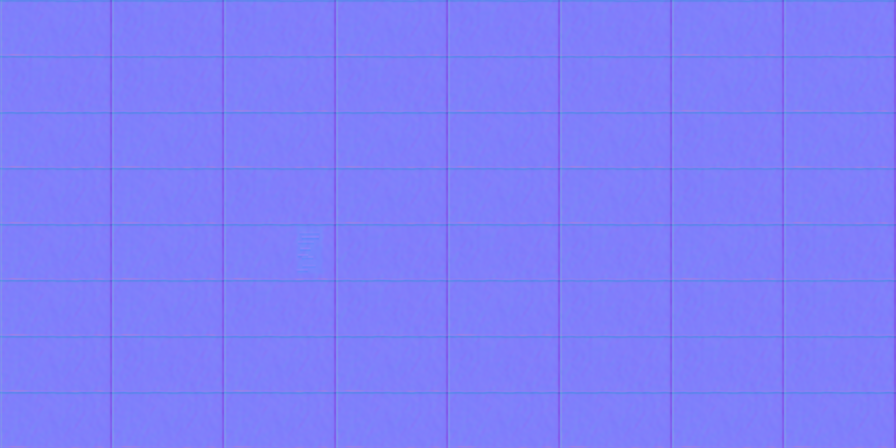
Give the GLSL for this texture map, as a WebGL 1 fragment shader.

```glsl
precision highp float;
// Tangent-space normal map of an 8 by 8 grid of plain, finely grained tiles.
// Thin grooves tilt the normal along the joints, slanted noise local to each
// tile gives the grain, and one tile carries a worn patch of scratches.

uniform vec2 u_resolution;

const vec2 GRID = vec2(8.0, 8.0);
const vec2 SPAN = vec2(512.0, 256.0);   // canvas size in design units
const vec2 TILE = SPAN / GRID;
const vec2 WORN_TILE = vec2(2.0, 3.0);
const float WRAP = 32.0;                // lattice period of the noise
const vec3 FLAT_NORMAL = vec3(0.502, 0.498, 0.985);

float hash(vec2 p) {
  return fract(sin(dot(p, vec2(127.1, 311.7))) * 43758.547);
}

// Value noise that repeats every WRAP cells on both axes.
float wrapNoise(vec2 p) {
  vec2 cell = floor(p);
  vec2 f = fract(p);
  f = f * f * (3.0 - 2.0 * f);
  vec2 a = mod(cell, WRAP);
  vec2 b = mod(cell + 1.0, WRAP);
  return mix(mix(hash(a), hash(vec2(b.x, a.y)), f.x),
             mix(hash(vec2(a.x, b.y)), hash(b), f.x), f.y);
}

// Soft stripe around a centre line.
float band(float d, float centre, float width) {
  float t = (d - centre) / width;
  return exp(-t * t);
}

// Two tile patterns alternate irregularly over the grid.
float variant(vec2 tile) {
  return step(0.65, hash(mod(tile, GRID) + 4.0));
}

// Short slanted creases; p is in design units inside one tile.
float grainHeight(vec2 p, float seed) {
  vec2 crease = vec2(0.38 * p.x - 0.24 * p.y, 0.14 * p.x + 0.22 * p.y);
  return wrapNoise(crease + seed * vec2(11.0, 5.0)) + 0.4 * wrapNoise(p * 0.47 + seed * 7.0);
}

vec2 grainSlope(vec2 p, float seed) {
  vec2 e = vec2(0.6, 0.0);
  float dx = grainHeight(p + e.xy, seed) - grainHeight(p - e.xy, seed);
  float dy = grainHeight(p + e.yx, seed) - grainHeight(p - e.yx, seed);
  return vec2(dy, dx);
}

// Gentle unevenness of a tile face.
vec2 broadSlope(vec2 p, float seed) {
  vec2 q = p * 0.085 + seed * 9.0;
  return vec2(wrapNoise(q + 3.0), wrapNoise(q + 17.0)) - 0.5;
}

// Tilt across an upright joint: a low green side, then a high green side.
float uprightTilt(float d, float strength) {
  return 0.085 * band(d, 0.6, 0.6) - strength * band(d, -0.5, 0.65)
       - 0.015 * band(d, -0.5, 2.0);
}

// Tilt across a level joint: high red above, low red below.
float levelTilt(float d, float chip) {
  return (0.06 + 0.08 * chip) * band(d, 0.5, 0.55) - 0.125 * band(d, -0.5, 0.65)
       - 0.01 * band(d, -0.5, 2.0);
}

// Scratches of random length, position and depth inside one tile.
float scratchTilt(vec2 p) {
  float tilt = 0.0;
  for (int i = 0; i < 8; i++) {
    float k = float(i);
    float left = 41.0 + 5.0 * hash(vec2(k, 3.0));
    float right = left + 4.0 + 9.0 * hash(vec2(k, 7.0));
    float d = p.y - (4.5 + 3.0 * k + 2.5 * hash(vec2(k, 11.0)));
    float inside = smoothstep(left - 0.5, left + 0.5, p.x)
                 * (1.0 - smoothstep(right - 0.5, right + 0.5, p.x));
    float depth = 0.03 + 0.05 * hash(vec2(k, 17.0));
    tilt += inside * depth * (band(d, 0.5, 0.6) - band(d, -0.5, 0.6));
  }
  return tilt;
}

float patchMask(vec2 p) {
  vec2 d = abs(p - vec2(49.0, 17.0)) - vec2(7.0, 13.0);
  return 1.0 - smoothstep(-1.0, 1.5, max(d.x, d.y));
}

void main() {
  vec2 g = gl_FragCoord.xy / u_resolution * GRID;
  vec2 tile = floor(g);
  vec2 local = fract(g) * TILE;
  vec2 joint = floor(g + 0.5);
  vec2 d = (g - joint) * TILE;

  // Tile face: grain and slow undulation
  float seed = variant(tile);
  vec2 tilt = 0.037 * grainSlope(local, seed) + 0.014 * broadSlope(local, seed);
  float shade = min(16.0 * dot(tilt, tilt), 0.025);

  // Chipped joints, each sharing its pattern with the tiles beside it
  float levelSeed = variant(vec2(tile.x, joint.y));
  float chip = smoothstep(0.5, 0.85, wrapNoise(vec2(local.x * 0.14, 3.0 + 6.0 * levelSeed)));
  float wobble = wrapNoise(vec2(local.x * 0.3, 9.0 + 4.0 * levelSeed)) - 0.5;
  float strength = 0.09 + 0.07 * wrapNoise(vec2(5.0, local.y * 0.25));
  float upright = uprightTilt(d.x, strength);
  float level = levelTilt(d.y + 0.3 * wobble, chip);
  tilt += vec2(level, upright + 0.2 * max(-level, 0.0));

  // Worn patch in a single tile
  float worn = patchMask(local) * (1.0 - step(0.5, distance(tile, WORN_TILE)));
  tilt += worn * vec2(scratchTilt(local) - 0.03, 0.025);

  // Steeper tilt lowers the blue channel
  vec3 color = FLAT_NORMAL + vec3(tilt, 0.0);
  color.b -= shade + 0.8 * (max(level, 0.0) + max(upright, 0.0))
           + 0.45 * (max(-level, 0.0) + max(-upright, 0.0));
  gl_FragColor = vec4(clamp(color, 0.0, 1.0), 1.0);
}
```
